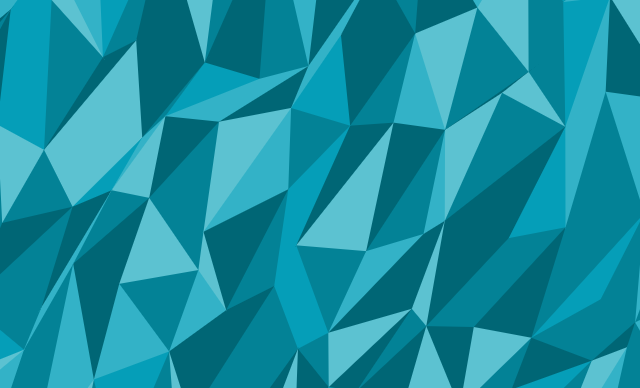
This background is drawn by a Shadertoy shader. Its source:

```glsl
// Low-poly background: an irregular mesh of flat teal triangles, tall and leaning right.

// Lengths are in canvas heights.
const vec2  CELL_SIZE  = vec2(0.135, 0.225);
const float LEAN       = 0.28;  // sideways shift per unit of height
const float JITTER     = 0.97;  // below 1.0 keeps every quad simple
const float RISING     = 0.62;  // share of diagonals that rise to the right
const float TONE_NOISE = 0.34;
const vec2  TONE_STEP  = vec2(0.25, 0.31);
const float SEED       = 17.0;

const vec3 MID    = vec3(0.01, 0.51, 0.59);
const vec3 LIGHT  = vec3(0.20, 0.70, 0.78);
const vec3 DARK   = vec3(0.00, 0.40, 0.46);
const vec3 BRIGHT = vec3(0.02, 0.62, 0.72);
const vec3 PALE   = vec3(0.36, 0.76, 0.82);

vec2 hash2(vec2 p) {
    vec3 q = fract((p.xyx + SEED) * vec3(0.1031, 0.1030, 0.0973));
    q += dot(q, q.yzx + 33.33);
    return fract((q.xx + q.yz) * q.zy);
}

// Jittered lattice point, mapped onto the leaning canvas grid.
vec2 meshVertex(vec2 id) {
    vec2 p = (id + JITTER * (hash2(id) - 0.5)) * CELL_SIZE;
    return p + vec2(LEAN * p.y, 0.0);
}

float cross2(vec2 a, vec2 b) { return a.x * b.y - a.y * b.x; }

// Signed distance to the line a-b, positive on its left.
float leftOf(vec2 p, vec2 a, vec2 b) {
    return cross2(normalize(b - a), p - a);
}

// Antialiased coverage of a counter-clockwise triangle.
float coverage(vec2 p, vec2 a, vec2 b, vec2 c, float pixel) {
    float d = min(leftOf(p, a, b), min(leftOf(p, b, c), leftOf(p, c, a)));
    return clamp(d / pixel + 0.5, 0.0, 1.0);
}

// Palette split by area share; the stepped phase keeps neighbours apart.
vec3 facetColor(vec2 id, float side) {
    float noise = hash2(id + vec2(57.0 + 31.0 * side, 91.0)).x - 0.5;
    float tone = fract(dot(id, TONE_STEP) + 0.5 * side + TONE_NOISE * noise);
    if (tone < 0.31) return MID;
    if (tone < 0.50) return LIGHT;
    if (tone < 0.70) return DARK;
    if (tone < 0.86) return BRIGHT;
    return PALE;
}

void mainImage(out vec4 fragColor, in vec2 fragCoord) {
    float pixel = 1.0 / iResolution.y;
    vec2 p = fragCoord * pixel;
    vec2 home = floor(vec2(p.x - LEAN * p.y, p.y) / CELL_SIZE);
    vec3 color = vec3(0.0);
    float total = 0.0;

    for (int j = -1; j <= 1; j++)
    for (int i = -1; i <= 1; i++) {
        vec2 id = home + vec2(i, j);
        vec2 a = meshVertex(id);
        vec2 b = meshVertex(id + vec2(1, 0));
        vec2 c = meshVertex(id + vec2(1, 1));
        vec2 d = meshVertex(id + vec2(0, 1));

        // Use a diagonal that stays inside the quad; choose freely if both do.
        bool acInside = cross2(b - a, c - a) > 0.0 && cross2(c - a, d - a) > 0.0;
        bool bdInside = cross2(b - a, d - a) > 0.0 && cross2(c - b, d - b) > 0.0;
        bool rising = hash2(id + 131.0).y < RISING;
        bool useAC = acInside && (rising || !bdInside);

        float lower = useAC ? coverage(p, a, b, c, pixel) : coverage(p, a, b, d, pixel);
        float upper = useAC ? coverage(p, a, c, d, pixel) : coverage(p, b, c, d, pixel);
        color += lower * facetColor(id, 0.0) + upper * facetColor(id, 1.0);
        total += lower + upper;
    }

    // Normalise the blend where several corners meet.
    fragColor = vec4(total > 0.0 ? color / total : MID, 1.0);
}
```
